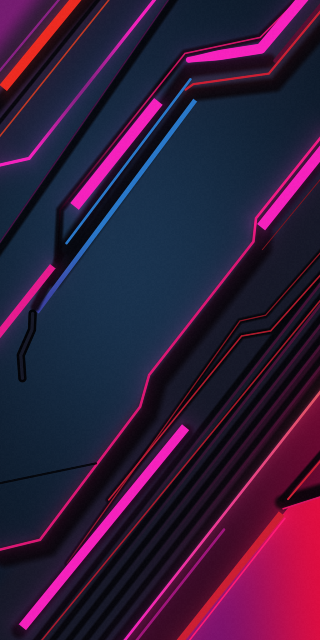
This background is drawn by a WebGL 2 fragment shader. Its source:

```glsl
#version 300 es
precision highp float;
uniform vec2 u_resolution;
out vec4 fragColor;

const vec3 PINK = vec3(.96, .13, .74), ROSE = vec3(.84, .08, .38), RED = vec3(.80, .12, .20);
const vec3 VIOLET = vec3(.54, .13, .52), WINE = vec3(.22, .04, .15), BLUE = vec3(.16, .47, .79);
const vec3 BLACK = vec3(.012, .014, .03), SLATE = vec3(.085, .095, .155);
vec2 p;      // canvas position, 100 wide and 200 high
float soft;  // half width of a smoothed edge
vec3 col;

float hash(vec2 q) {
  vec3 h = fract(vec3(q.xyx) * .1031);
  h += dot(h, h.yzx + 33.33);
  return fract((h.x + h.y) * h.z);
}

float line(vec2 a, vec2 b) {
  vec2 d = b - a;
  return length(p - a - d * clamp(dot(p - a, d) / dot(d, d), 0., 1.));
}

float path(vec2 a, vec2 b, vec2 c, vec2 d) {
  return min(line(a, b), min(line(b, c), line(c, d)));
}

// Endless line from its height at the left side
float rail(float y, float slope) {
  return abs(p.y - y - slope * p.x) / length(vec2(1, slope));
}

// Bar with square ends
float bar(vec2 a, vec2 b, float w) {
  vec2 d = normalize(b - a), q = p - .5 * (a + b);
  vec2 e = abs(vec2(dot(q, d), dot(q, vec2(d.y, -d.x)))) - vec2(.5 * length(b - a), w);
  return length(max(e, 0.)) + min(max(e.x, e.y), 0.);
}

// Long edge of the navy plate
float plateEdge(vec2 shift) {
  vec2 knee = shift + vec2(46.6, 82.8);
  return min(path(shift + vec2(-1, 28), shift + vec2(12.5, 31.3), shift + vec2(43.8, 72.9), knee),
    path(knee, shift + vec2(79.2, 124.5), shift + vec2(80, 131.8), shift + vec2(101, 158)));
}

float cover(float d) { return 1. - smoothstep(-soft, soft, d); }

void ink(float d, vec3 c) { col = mix(col, c, cover(d)); }

void shade(float d, float w) {
  col = mix(col, BLACK, .88 * (1. - smoothstep(w * .35, w, d)));
}

void neon(float d, vec3 c) {
  col += c * .15 * exp(-max(d, 0.) / 2.6);
  ink(d, c);
}

void main() {
  p = gl_FragCoord.xy / u_resolution * vec2(100, 200);
  soft = 60. / u_resolution.x;
  float s = dot(p, vec2(1.28, -1)) / 1.624;  // across the diagonals

  // Navy plate, violet corner and dark lower plates
  vec2 q = (p - vec2(42, 118)) / vec2(55, 75);
  col = mix(vec3(.045, .085, .14), vec3(.10, .20, .31), exp(-dot(q, q)));
  col = mix(col, vec3(.20, .10, .23), .8 * smoothstep(-84., -108., s));
  col = mix(col, VIOLET * .85, smoothstep(-110., -118., s));
  col = mix(col, SLATE, smoothstep(-14., -8., s));
  col = mix(col, WINE * .8, smoothstep(12., 29., s) * smoothstep(0., 90., p.y));

  // Repeated ridges on the lower plates
  for (int i = 0; i < 5; i++) {
    float k = float(i), at = 9. + k * 4.;
    shade(abs(s - at), 1.4);
    float lit = smoothstep(10., 110., p.y) * (.4 + .6 * hash(vec2(k, 7)));
    col = mix(col, WINE * 1.5, lit * cover(abs(s - at - 1.4) - .4));
  }

  // Crimson corner
  ink(31. - s, mix(WINE * .9, vec3(.42, .03, .19), smoothstep(62., 108., p.x)));
  shade(line(vec2(88, 43), vec2(101, 47)), 3.);
  shade(line(vec2(88, 44), vec2(101, 59)), 1.3);
  ink(max(45.5 - s, p.y - 12.8 - .32 * p.x),
    mix(vec3(.48, .07, .42), vec3(.88, .05, .25), smoothstep(66., 106., p.x + .1 * p.y)));
  ink(line(vec2(88.5, 41), vec2(101, 45)) - .25, ROSE);
  ink(line(vec2(90, 44), vec2(101, 57)) - .3, RED);
  neon(bar(vec2(55, -2), vec2(88, 39.5), 1.1), RED);
  ink(line(vec2(58.5, -1), vec2(89, 38)) - .25, ROSE * 1.2);
  shade(abs(s - 29.), 2.);
  neon(rail(-49.6, 1.27) - .4, mix(PINK, vec3(.88, .34, .38), p.y / 80.));
  ink(line(vec2(42, -1), vec2(70, 34.5)) - .4, PINK * .65);

  // Thin red circuit lines
  float upper = path(vec2(21, 24), vec2(75, 99.7), vec2(83, 101.5), vec2(101, 122));
  float lower = path(vec2(34, 43.8), vec2(75.5, 95), vec2(84.6, 96.6), vec2(101, 115));
  shade(upper, 1.3);
  shade(lower, 1.5);
  ink(upper - .2, RED * .65);
  ink(lower - .25, RED * .85);
  ink(rail(-16., 1.22) - .25, RED * .8);
  shade(line(vec2(6, 3), vec2(58, 65)), 3.5);
  neon(bar(vec2(7, 4), vec2(58, 66.5), 1.45), PINK);

  // Plate edge over its shadow
  shade(plateEdge(vec2(2.6, -2.2)), 4.5);
  neon(plateEdge(vec2(0)) - .4, mix(ROSE, PINK, .2));
  neon(bar(vec2(81.6, 129), vec2(102, 154.5), 1.6), PINK);
  ink(line(vec2(82, 122), vec2(101, 145)) - .15, RED * .6);
  shade(line(vec2(-1, 48.8), vec2(30, 55.2)), .5);

  // Upper left rails
  shade(rail(168., 1.17), 3.);
  neon(bar(vec2(1, 172.5), vec2(26, 203), 1.5), vec3(.93, .17, .13));
  ink(rail(178., 1.2) - .35, VIOLET);
  shade(rail(162., 1.24), .9);
  ink(rail(157.5, 1.25) - .25, vec3(.75, .22, .14));
  vec2 bend = vec2(9.1, 150.5);
  neon(min(line(vec2(-1, 148.2), bend), line(bend, vec2(49, 201))) - .5,
    mix(PINK, VIOLET, smoothstep(18., 0., abs(p.x - 26.))));
  shade(rail(122., 1.44), 1.8);
  ink(rail(124.3, 1.44) - .2, VIOLET * .5);

  // Central frame, channels and bright inlays
  vec2 turn = vec2(81.3, 188.3);
  float frame = min(path(vec2(18, 119), vec2(18.8, 134.4), vec2(57.8, 183.3), turn),
    line(turn, vec2(94, 201)));
  shade(frame, 1.8);
  ink(frame - .25, mix(BLACK, ROSE * .85, smoothstep(125., 175., p.y)));
  shade(path(vec2(20, 122), vec2(52, 168), vec2(59, 178), vec2(84, 181)), 3.2);
  shade(path(vec2(17, 112), vec2(60, 170.5), vec2(86, 173.5), vec2(102, 192)), 3.2);
  ink(line(vec2(86, 181), vec2(102, 200.5)) - .6, WINE);
  neon(bar(vec2(23.3, 135.5), vec2(49.5, 168.3), 1.7), PINK);
  vec2 elbow = vec2(81.5, 184.8);
  neon(min(line(vec2(59, 181.3), elbow), line(elbow, vec2(96, 202)))
    - mix(.9, 1.6, smoothstep(58., 70., p.x)), PINK);
  neon(path(vec2(58, 172), vec2(60.4, 173.7), vec2(84, 177), vec2(101, 197.5)) - .35, RED);
  ink(line(vec2(20.8, 124), vec2(59.5, 175.2)) - .4, BLUE);
  ink(bar(vec2(11.5, 102.5), vec2(61, 168.7), .75),
    mix(vec3(.20, .26, .62), BLUE, smoothstep(104., 130., p.y)));
  shade(line(vec2(11, 104), vec2(19, 120)), 2.);
  neon(bar(vec2(-2, 93.5), vec2(16.5, 116.8), 1.1), mix(ROSE, PINK, .5));
  float hook = path(vec2(10.2, 102), vec2(10, 97), vec2(6.5, 89), vec2(7, 81.8));
  ink(hook - 1.3, BLACK);
  ink(hook - .5, SLATE);

  // Fine grain
  col += (hash(floor(p * 2.56)) - .5) * .012;
  fragColor = vec4(clamp(col, 0., 1.), 1);
}
```
